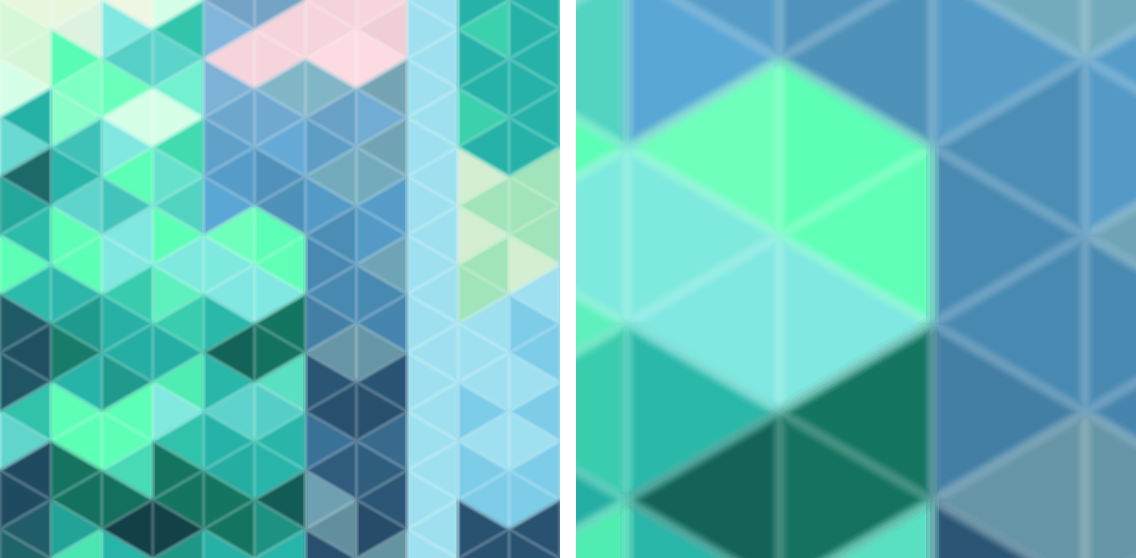
Left, the full canvas; right, a detail of the centre.
Reproduce this background procedurally as a Shadertoy shader.

```glsl
// Soft mosaic of equilateral triangles, eleven columns wide, with pale grid lines.
// Triangles pair up across vertical edges into rhombi; regional gradients, layered
// sine bands and a per-cell hash set their colours.

const float COLUMNS = 11.0;
const float SOFTNESS = 0.0105;      // blur width, share of canvas width
const float LINE_REACH = 0.0065;    // half width of the grid lines
const float LINE_ALPHA = 0.20;
const float SHARED = 0.68;          // share of rhombi with a single colour
const float GLINTS = 0.09;          // share of near-white rhombi
const int TAPS = 4;

const vec3 DEEP = vec3(0.07, 0.25, 0.28);
const vec3 FOREST = vec3(0.08, 0.46, 0.38);
const vec3 TEAL = vec3(0.15, 0.70, 0.66);
const vec3 MINT = vec3(0.36, 1.00, 0.71);
const vec3 AQUA = vec3(0.50, 0.91, 0.88);
const vec3 PALE = vec3(0.84, 1.00, 0.91);
const vec3 LEAF = vec3(0.63, 0.89, 0.73);
const vec3 CREAM = vec3(0.96, 0.96, 0.88);
const vec3 PINK = vec3(0.96, 0.83, 0.86);
const vec3 HAZE = vec3(0.48, 0.67, 0.81);
const vec3 BLUE = vec3(0.33, 0.61, 0.78);
const vec3 STEEL = vec3(0.28, 0.53, 0.69);
const vec3 NAVY = vec3(0.16, 0.32, 0.44);
const vec3 SLATE = vec3(0.49, 0.69, 0.73);
const vec3 SKY = vec3(0.62, 0.88, 0.94);
const vec3 GLINT = vec3(0.97, 0.99, 0.99);

float hash(vec2 p) {
    vec3 q = fract(vec3(p.xyx) * 0.1031 + 0.37);
    q += dot(q, q.yzx + 33.33);
    return fract((q.x + q.y) * q.z);
}

// Green side: sine bands that deepen towards the bottom
vec3 greenRegion(vec2 c, float rnd, float hue) {
    float band = cos(2.33 * (c.y - 1.8) + 0.35 * sin(1.7 * c.x));
    float tone = 0.88 - 0.052 * c.y + (0.08 + 0.03 * c.y) * band + 0.42 * (rnd - 0.5);
    tone -= 0.22 * step(c.x, 1.0) * step(2.0, c.y);
    vec3 col = mix(DEEP, FOREST, smoothstep(0.05, 0.28, tone));
    col = mix(col, TEAL, smoothstep(0.28, 0.5, tone));
    col = mix(col, mix(MINT, AQUA, smoothstep(0.45, 0.7, hue)), smoothstep(0.5, 0.72, tone));
    col = mix(col, PALE, smoothstep(0.82, 1.05, tone));
    col = mix(col, NAVY, 0.6 * step(c.x, 1.0) * smoothstep(0.45, 0.2, tone));
    return mix(col, CREAM, 0.8 * step(c.y + 0.4 * c.x, 1.3));
}

// Blue side: pink at the top, through blue down to navy
vec3 blueRegion(vec2 c, float rnd, float hue) {
    vec3 col = mix(HAZE, BLUE, smoothstep(1.2, 3.2, c.y));
    col = mix(col, STEEL, smoothstep(3.4, 4.8, c.y));
    col = mix(col, NAVY, smoothstep(5.4, 6.4, c.y));
    col = mix(col, STEEL, 0.5 * exp(-6.0 * (c.y - 7.6) * (c.y - 7.6)));
    col = mix(col, SLATE, 0.75 * step(0.78, hue));
    col *= 0.93 + 0.14 * rnd;
    float pink = step(c.y, 1.4) * step(5.6, c.x + c.y);
    return mix(col, PINK + 0.06 * (rnd - 0.5), pink);
}

// Right edge: teal, leaf green, sky and navy in turn
vec3 rightRegion(vec2 c, float rnd, float hue) {
    vec3 col = mix(TEAL, mix(TEAL, MINT, 0.4), step(0.85, hue));
    vec3 leaf = mix(LEAF, CREAM, 0.6 * step(0.72, hue));
    col = mix(col, leaf, step(2.8, c.y));
    vec3 sky = mix(SKY, vec3(0.49, 0.80, 0.91), step(0.6, rnd));
    col = mix(col, sky, step(15.0, c.y + c.x));
    return mix(col, NAVY, step(8.7, c.y));
}

// Colour of the triangle that holds p (columns across, triangle sides down)
vec3 mosaic(vec2 p) {
    float column = floor(p.x);
    float f = p.x - column;
    float shift = 0.5 * mod(column, 2.0);
    float onLeft = step(abs(fract(p.y - shift) - 0.5), 0.5 * (1.0 - f));
    shift = mix(0.5 - shift, shift, onLeft);
    vec2 rhombus = vec2(column + 1.0 - onLeft, floor(p.y - shift) + shift + 0.5);
    vec2 centre = rhombus + vec2((2.0 * onLeft - 1.0) / 3.0, 0.0);

    float joined = step(hash(rhombus * 2.0 + 5.0), SHARED);
    vec2 id = mix(centre * 3.0 + 40.0, rhombus * 2.0, joined);
    float rnd = hash(id + 11.0);
    float hue = hash(id + 71.0);

    float blueStart = centre.y < 4.0 ? 4.0 : 6.0;
    vec3 col = greenRegion(centre, rnd, hue);
    if (column >= blueStart) col = blueRegion(centre, rnd, hue);
    if (column >= 8.0) col = SKY;
    if (column >= 9.0) col = rightRegion(centre, rnd, hue);

    float bright = step(rhombus.x, 5.0) * step(rhombus.y, 5.0)
                 + step(9.0, rhombus.x) * step(5.0, rhombus.y) * step(rhombus.y, 8.0);
    return mix(col, GLINT, bright * step(1.0 - GLINTS, hash(rhombus * 2.0 + 29.0)));
}

void mainImage(out vec4 fragColor, in vec2 fragCoord) {
    // Canvas width is one; rows are counted from the top
    vec2 uv = vec2(fragCoord.x, iResolution.y - fragCoord.y) / iResolution.x;
    vec2 grid = COLUMNS * vec2(1.0, 0.5 * sqrt(3.0));
    vec3 col = vec3(0.0);
    for (int i = 0; i < TAPS * TAPS; i++) {
        vec2 tap = (vec2(i % TAPS, i / TAPS) + 0.5) / float(TAPS) - 0.5;
        col += mosaic((uv + tap * SOFTNESS) * grid);
    }
    col /= float(TAPS * TAPS);

    // Three families of lines along the triangle edges
    vec2 p = uv * grid;
    vec3 k = vec3(p.x, p.y - 0.5 * p.x, p.y + 0.5 * p.x);
    vec3 gap = abs(k - floor(k + 0.5)) / COLUMNS;
    float d = min(gap.x, min(gap.y, gap.z));
    col = mix(col, vec3(1.0), LINE_ALPHA * (1.0 - smoothstep(0.0, LINE_REACH, d)));
    fragColor = vec4(col, 1.0);
}
```
